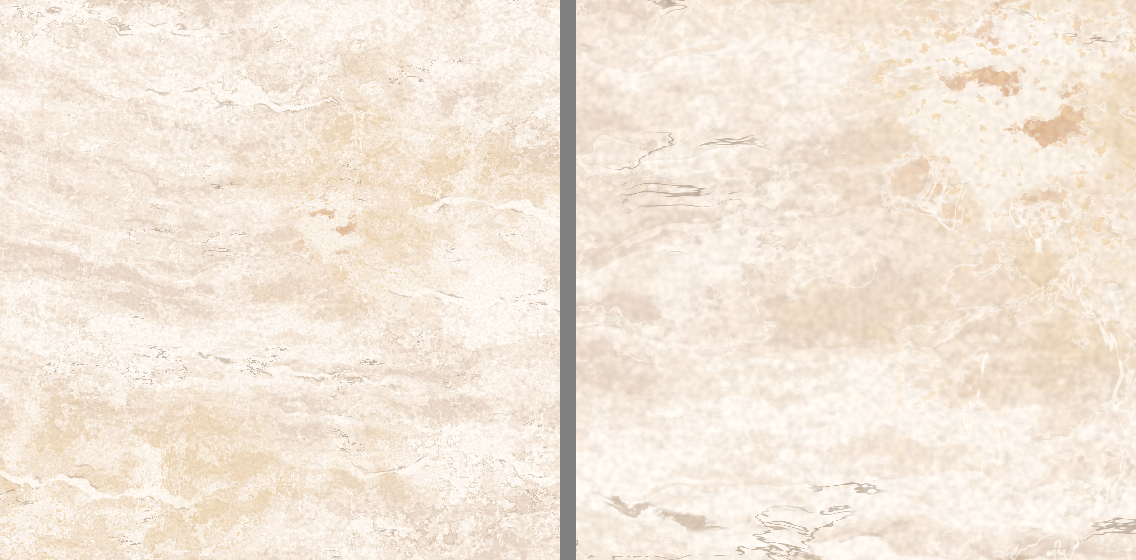
Left, the full canvas; right, a detail of the centre.
Write a Shadertoy shader that draws this texture.

```glsl
const vec3 PALE = vec3(0.992, 0.966, 0.938);
const vec3 CREAM = vec3(0.964, 0.914, 0.864);
const vec3 ROSE_TAN = vec3(0.918, 0.852, 0.792);
const vec3 GOLD = vec3(0.945, 0.875, 0.785);
const vec3 DEEP_GOLD = vec3(0.910, 0.805, 0.645);
const vec3 UMBER = vec3(0.76, 0.67, 0.58);
const vec3 RUST = vec3(0.85, 0.67, 0.53);

float hash(vec2 p) {
    vec3 q = fract(vec3(p.xyx) * 0.1031);
    q += dot(q, q.yzx + 33.33);
    return fract((q.x + q.y) * q.z);
}

float cornerSlope(vec2 cell, vec2 offset) {
    float angle = 6.2832 * hash(cell);
    return dot(vec2(cos(angle), sin(angle)), offset);
}

// Gradient noise, roughly -1 to 1
float noise(vec2 p) {
    vec2 i = floor(p), f = fract(p);
    vec2 u = f * f * f * (f * (f * 6.0 - 15.0) + 10.0);
    vec2 e = vec2(1.0, 0.0);
    float low = mix(cornerSlope(i, f), cornerSlope(i + e, f - e), u.x);
    float high = mix(cornerSlope(i + e.yx, f - e.yx), cornerSlope(i + 1.0, f - 1.0), u.x);
    return 1.4 * mix(low, high, u.y);
}

float fbm(vec2 p, int octaves) {
    float sum = 0.0, amplitude = 0.5;
    for (int i = 0; i < octaves; i++) {
        sum += amplitude * noise(p);
        p = p * 2.03 + 19.7;
        amplitude *= 0.58;
    }
    return sum;
}

// Soft ellipse, 1 at its center
float blob(vec2 p, vec2 center, vec2 radius) {
    vec2 d = (p - center) / radius;
    return exp(-dot(d, d));
}

// Thin line along the zero contour of a field
float contour(float field, float width) {
    return 1.0 - smoothstep(width * 0.3, width, abs(field));
}

vec3 ramp(vec3 dark, vec3 middle, vec3 light, float shade) {
    vec3 color = mix(dark, middle, smoothstep(-0.26, -0.02, shade));
    return mix(color, light, smoothstep(0.02, 0.26, shade));
}

// Beds that fade downward from a crisp upper edge, -0.5 to 0.5
float terrace(float x) {
    float f = fract(x);
    return f * (1.0 - smoothstep(0.94, 1.0, f)) - 0.5;
}

// Ragged pale ledge with a broken brown underside
vec3 addSeam(vec3 color, vec2 uv, float ragged, float id) {
    float level = (id + 0.2 + 0.6 * hash(vec2(id, 3.0))) / 7.0;
    float middle = hash(vec2(id, 8.0));
    float reach = 1.0 - smoothstep(0.12, 0.34, abs(uv.x - middle));
    float curve = level + 0.07 * fbm(vec2(uv.x * 4.0, id * 9.0), 4);
    float offset = uv.y + 0.10 * (uv.x - 0.5) - curve + 0.016 * ragged;
    float thickness = 0.004 + 0.014 * noise(vec2(uv.x * 9.0, id * 5.0));
    float body = 1.0 - smoothstep(thickness - 0.002, thickness + 0.002, abs(offset));
    float rim = contour(abs(offset) - thickness - 0.002, 0.0025);
    float broken = smoothstep(0.0, 0.4, noise(vec2(uv.x * 26.0, uv.y * 60.0 + id)));
    color = mix(color, PALE + 0.01, 0.9 * reach * body);
    return mix(color, UMBER, 0.6 * reach * rim * broken);
}

void mainImage(out vec4 fragColor, in vec2 fragCoord) {
    vec2 uv = fragCoord / iResolution.xy;
    vec2 warp = vec2(fbm(uv * 3.0, 5), fbm(uv * 3.0 + 17.3, 5));
    vec2 p = uv + 0.06 * warp;

    // Tilted strata, cloudy mottling and fine grit
    float height = p.y + 0.24 * p.x - 0.16 * p.x * p.x + 0.018 * sin(p.x * 8.0);
    float beds = fbm(vec2(p.x * 1.6, height * 13.0), 5);
    float fineBeds = fbm(vec2(p.x * 5.0, height * 70.0), 4);
    float clouds = fbm(p * vec2(4.0, 6.0) + 3.1, 6);
    float crumble = fbm(uv * vec2(22.0, 28.0) + 1.2 * warp, 6);
    float grit = fbm(uv * vec2(100.0, 120.0) + 7.0, 4);
    float ledges = terrace(height * 15.0 + 1.2 * beds + 0.25 * crumble);

    // Zones of layered, golden and whitened stone
    float layered = blob(p, vec2(0.18, 0.58), vec2(0.42, 0.23))
        + blob(p, vec2(0.62, 0.31), vec2(0.30, 0.08));
    float goldBias = blob(p, vec2(0.72, 0.66), vec2(0.30, 0.24))
        + blob(p, vec2(0.08, 0.13), vec2(0.32, 0.17))
        + 0.7 * blob(p, vec2(0.58, 0.13), vec2(0.32, 0.13));
    float golden = smoothstep(0.25, 0.9, goldBias + 0.9 * fbm(uv * 4.0 + 41.0, 6));
    float plume = blob(p, vec2(0.21, 0.36), vec2(0.04, 0.08))
        + blob(p, vec2(0.24, 0.10), vec2(0.03, 0.13))
        + blob(p, vec2(0.91, 0.17), vec2(0.025, 0.09));

    // Base stone
    float bedded = 0.6 * beds + 0.35 * fineBeds + 0.36 * ledges;
    float shade = mix(0.85 * clouds + 0.4 * beds + 0.1 * ledges, bedded, clamp(layered, 0.15, 0.9));
    shade += mix(0.42, 0.18, clamp(layered, 0.0, 1.0)) * (crumble + 0.7 * grit) + 0.015;
    vec3 rosy = ramp(ROSE_TAN, CREAM, PALE, shade);
    vec3 warm = ramp(mix(GOLD, DEEP_GOLD, 0.35), mix(GOLD, CREAM, 0.35), mix(CREAM, PALE, 0.7), shade);
    vec3 color = mix(rosy, warm, golden);

    // Crisp white patches, with rust beside the central ones
    float patches = smoothstep(0.14, 0.24, fbm(p * vec2(8.0, 11.0) + 61.0, 6) + 0.2 * grit - 0.1 * layered);
    float plumeBody = smoothstep(0.4, 0.65, plume + 0.8 * crumble);
    color = mix(color, PALE, clamp(0.5 * patches + 0.75 * plumeBody, 0.0, 0.85));
    float rusty = blob(uv, vec2(0.59, 0.60), vec2(0.07, 0.08));
    color = mix(color, PALE, 0.8 * smoothstep(0.3, 0.5, rusty * (0.6 - crumble)));
    color = mix(color, RUST, 0.8 * rusty * smoothstep(0.1, 0.3, crumble + 0.4 * grit));

    // Golden pores and stained crumbs
    float pores = smoothstep(0.14, 0.32, grit);
    color = mix(color, DEEP_GOLD, 0.75 * golden * pores * smoothstep(-0.25, 0.1, clouds));
    float stained = smoothstep(-0.05, 0.22, fbm(p * vec2(3.0, 6.0) + 77.0, 5)) * (1.0 - 0.7 * layered);
    vec3 stain = mix(UMBER, DEEP_GOLD, 0.35 + 0.6 * golden);
    color = mix(color, stain, 0.55 * stained * contour(crumble + 0.25 * grit, 0.055));
    color = mix(color, PALE, 0.6 * contour(crumble - 0.14, 0.045));

    float ragged = crumble + 0.4 * clouds;
    for (int i = 0; i < 7; i++) {
        color = addSeam(color, uv, ragged, float(i));
    }

    // Pale hairlines and short dark cracks
    float hairline = contour(fbm(uv * vec2(9.0, 4.0) + 0.4 * warp + 23.0, 6), 0.016);
    color = mix(color, PALE + 0.01, 0.8 * hairline * smoothstep(-0.2, 0.15, noise(uv * 6.0 + 5.0)));
    float crack = contour(fbm(uv * vec2(5.0, 18.0) + 0.5 * warp + 91.0, 6), 0.018);
    float crackMask = smoothstep(0.22, 0.5, noise(uv * vec2(9.0, 13.0) + 31.0) + 0.4 * crumble);
    color = mix(color, UMBER * 0.88, 0.65 * crack * crackMask);

    color += 0.045 * grit + 0.035 * noise(uv * 240.0 + 13.0);
    fragColor = vec4(clamp(color, 0.0, 1.0), 1.0);
}
```
